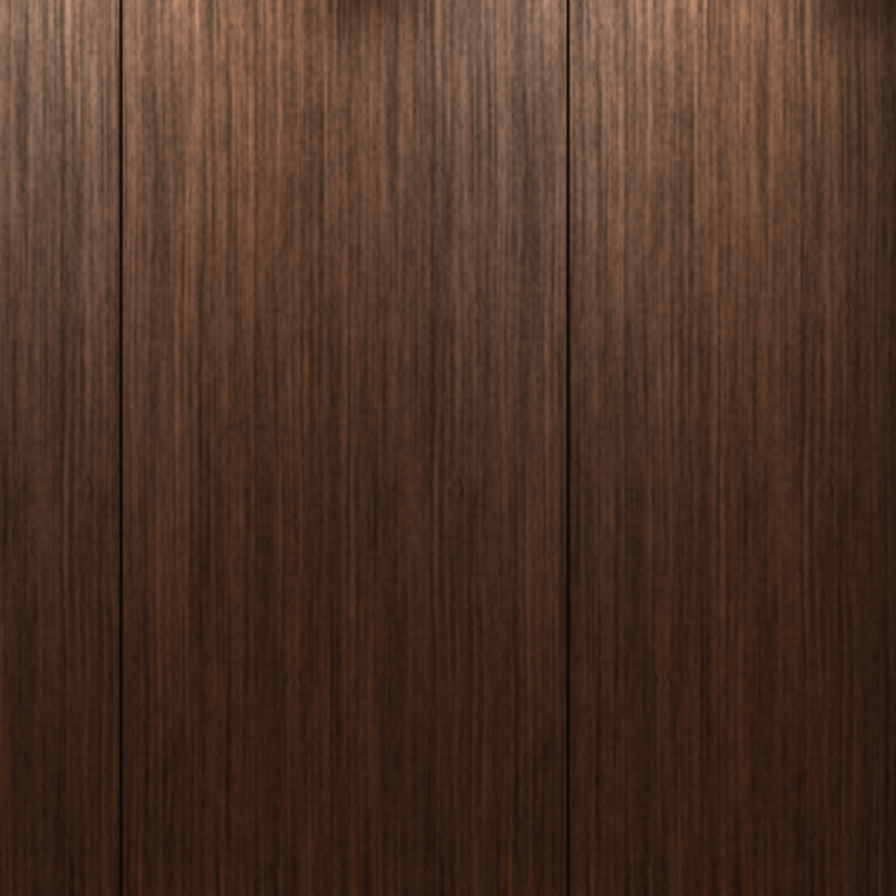
Give the GLSL for this texture, as a WebGL 1 fragment shader.

```glsl
precision highp float;
uniform vec2 u_resolution;

#define PANEL_WIDTH 0.499
#define FIRST_SEAM 0.135
#define SEAM_WIDTH 0.0036
#define VENEER_WIDTH 0.413
#define LAMP_SPACING 0.56
#define LAMP_X 0.13
#define GRAIN_CONTRAST 0.85
#define KNOT_BEND 0.0028
#define DARK_WOOD vec3(0.205, 0.118, 0.071)
#define LIT_WOOD vec3(0.66, 0.51, 0.415)
#define SEAM_COLOR vec3(0.055, 0.03, 0.02)
#define TAU 6.28318

float hash(vec2 p) {
  vec3 q = fract(p.xyx * vec3(0.1031, 0.1030, 0.0973));
  q += dot(q, q.yzx + 33.33);
  return fract((q.x + q.y) * q.z);
}

// Value noise from -0.5 to 0.5, wrapping across one veneer sheet
float sheetNoise(vec2 sheet, float columns, float rows) {
  vec2 p = sheet * vec2(columns, rows);
  vec2 cell = floor(p);
  vec2 f = fract(p);
  f = f * f * (3.0 - 2.0 * f);
  float left = mod(cell.x, columns);
  float right = mod(cell.x + 1.0, columns);
  float seed = columns * 3.0;
  float low = mix(hash(vec2(left, cell.y + seed)), hash(vec2(right, cell.y + seed)), f.x);
  float high = mix(hash(vec2(left, cell.y + seed + 1.0)), hash(vec2(right, cell.y + seed + 1.0)), f.x);
  return mix(low, high, f.y) - 0.5;
}

// Small curls in the fibres, repeated on every sheet
float knotBend(vec2 uv) {
  float bend = 0.0;
  for (int i = 0; i < 5; i++) {
    float id = float(i);
    vec2 center = vec2(hash(vec2(id, 7.0)) * VENEER_WIDTH, (id + hash(vec2(id, 19.0))) / 5.0);
    vec2 d = uv - center;
    d.x = (fract(d.x / VENEER_WIDTH + 0.5) - 0.5) * VENEER_WIDTH;
    bend += sin(d.y * 230.0 + d.x * 160.0) * exp(-dot(d, d) * 7000.0);
  }
  return bend * KNOT_BEND;
}

float woodGrain(vec2 uv) {
  vec2 sheet = vec2((uv.x + knotBend(uv)) / VENEER_WIDTH, uv.y);
  sheet.x += 0.008 * sheetNoise(sheet, 5.0, 5.0);
  // Long fibres from fine to broad
  float grain = 0.32 * sheetNoise(sheet, 127.0, 7.0);
  grain += 0.30 * sheetNoise(sheet, 71.0, 5.0);
  grain += 0.17 * sheetNoise(sheet, 31.0, 3.0);
  grain += 0.07 * sheetNoise(sheet, 11.0, 2.0);
  // Short fibres and surface tooth
  grain += 0.22 * sheetNoise(sheet, 101.0, 38.0);
  grain += 0.20 * sheetNoise(sheet, 109.0, 170.0);
  // Regular pores and occasional pale flecks
  grain += 0.06 * sin(sheet.x * TAU * 40.0);
  float fleck = smoothstep(0.22, 0.48, sheetNoise(sheet, 61.0, 9.0));
  return grain + 0.10 * fleck - 0.01;
}

// Light falling from lamps above the top edge
float lampLight(vec2 uv) {
  float phase = (uv.x - LAMP_X) / LAMP_SPACING;
  float light = 0.78 * pow(uv.y, 2.2);
  light *= 0.96 + 0.12 * cos(TAU * phase);
  float gap = (fract(phase) - 0.5) * LAMP_SPACING;
  vec2 shade = vec2(gap / 0.075, (1.0 - uv.y) / 0.045);
  light *= 1.0 - 0.55 * exp(-dot(shade, shade));
  return light * (1.0 - 0.4 * smoothstep(0.88, 1.0, uv.x));
}

void main() {
  vec2 uv = gl_FragCoord.xy / u_resolution;

  // Lit wood with warm and cool bands between the lamps
  float light = lampLight(uv);
  vec3 color = mix(DARK_WOOD, LIT_WOOD, light);
  float warmth = cos(TAU * (uv.x - 0.29) / LAMP_SPACING) * mix(0.3, 1.0, uv.y);
  color *= 1.0 + warmth * vec3(0.02, -0.015, -0.055);
  color *= 1.0 + GRAIN_CONTRAST * woodGrain(uv);
  color *= 1.0 - 0.14 * smoothstep(0.88, 1.0, uv.x);

  // Panel joints: soft shade, narrow lit edge, dark groove
  float joint = (fract((uv.x - FIRST_SEAM) / PANEL_WIDTH + 0.5) - 0.5) * PANEL_WIDTH;
  float blur = max(0.0014, 1.0 / u_resolution.x);
  color *= 1.0 - 0.18 * exp(-abs(joint) / 0.006);
  float edge = (joint - SEAM_WIDTH * 1.3) / 0.002;
  color *= 1.0 + 0.14 * exp(-edge * edge);
  float groove = 1.0 - smoothstep(-blur, blur, abs(joint) - 0.5 * SEAM_WIDTH);
  color = mix(color, SEAM_COLOR * (1.0 + light), groove * 0.94);

  gl_FragColor = vec4(clamp(color, 0.0, 1.0), 1.0);
}
```
